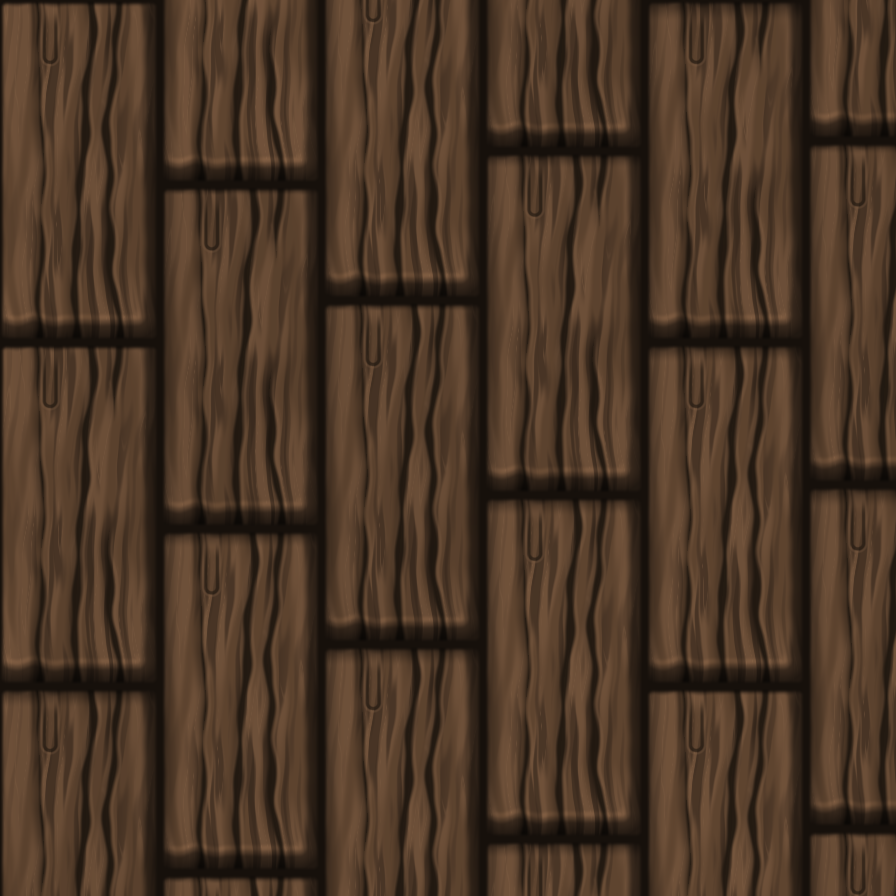
Write a WebGL 2 fragment shader that draws this texture.

```glsl
#version 300 es
precision highp float;

uniform vec2 u_resolution;
out vec4 outColor;

// Layout: canvas fractions for the cell, column widths inside a plank
const vec2 CELL = vec2(0.1803, 0.384);
const float PLANK_LENGTH = CELL.y / CELL.x;
const float COLUMN_SHIFT[6] = float[6](0.0, 0.542, 0.878, 0.444, 0.0, 0.414);
const vec4 PLANK_BOX = vec4(0.012, 0.014, 0.968, 2.095);
const vec4 FACE_BOX = vec4(0.015, 0.018, 0.895, 2.0);
const float BEVEL_DEPTH = 0.10;

// Three long cracks per plank
const vec3 CRACK_TOP = vec3(0.23, 0.57, 0.737);
const vec3 CRACK_BOTTOM = vec3(0.235, 0.475, 0.745);
const vec3 CRACK_BEND = vec3(0.03, 0.0, -0.075);
const vec3 CRACK_WIDTH = vec3(0.014, 0.020, 0.018);
const float CRACK_WIGGLE = 0.045;
const float SPLIT_CHANCE = 0.45;

const vec3 GAP = vec3(0.085, 0.062, 0.043);
const vec3 CRACK = vec3(0.125, 0.092, 0.062);
const vec3 GRAIN = vec3(0.27, 0.195, 0.138);
const vec3 WOOD = vec3(0.36, 0.26, 0.18);
const vec3 LIGHT_WOOD = vec3(0.425, 0.31, 0.22);
const vec3 FIBRE = vec3(0.48, 0.355, 0.255);

float hash(vec2 p) {
    return fract(sin(dot(p, vec2(127.1, 311.7))) * 43758.545);
}

float gradient(vec2 corner, vec2 offset) {
    float angle = 6.2832 * hash(corner);
    return dot(vec2(cos(angle), sin(angle)), offset);
}

float noise(vec2 p) {
    vec2 i = floor(p), f = fract(p);
    vec2 w = f * f * f * (f * (f * 6.0 - 15.0) + 10.0);
    float low = mix(gradient(i, f), gradient(i + vec2(1, 0), f - vec2(1, 0)), w.x);
    float high = mix(gradient(i + vec2(0, 1), f - vec2(0, 1)), gradient(i + 1.0, f - 1.0), w.x);
    return mix(low, high, w.y);
}

// Signed distance to a rounded box given as (min, max)
float roundedBox(vec2 p, vec4 box, float radius) {
    vec2 d = abs(p - 0.5 * (box.xy + box.zw)) - 0.5 * (box.zw - box.xy) + radius;
    return length(max(d, 0.0)) + min(max(d.x, d.y), 0.0) - radius;
}

// Crack centres at height t, 0 at the top of the plank and 1 at the bottom
vec3 crackPath(float t) {
    vec3 wiggle = vec3(noise(vec2(t * 7.0, 3.3)), noise(vec2(t * 6.0, 8.7)), noise(vec2(t * 7.0, 14.1)));
    return mix(CRACK_TOP, CRACK_BOTTOM, smoothstep(0.0, 0.9, t))
        + CRACK_BEND * sin(3.1416 * t) + CRACK_WIGGLE * wiggle;
}

vec3 woodGrain(vec2 p, float sway, float variant) {
    float x = p.x + sway;
    float broad = noise(vec2(x * 11.0, p.y * 1.1 + variant));
    float fine = noise(vec2(x * 21.0 + 5.0, p.y * 1.7 + variant));
    float thread = noise(vec2(x * 17.0 + 31.0, p.y * 0.9 + variant));
    float middle = smoothstep(0.12, 0.3, p.x) * (1.0 - 0.6 * smoothstep(0.72, 0.82, p.x));
    vec3 color = mix(WOOD, LIGHT_WOOD, smoothstep(-0.12, 0.22, broad + 0.14 * (1.0 - middle)));
    color = mix(color, GRAIN, (0.25 + 0.65 * middle) * smoothstep(0.02, 0.3, fine));
    color = mix(color, GRAIN * 0.8, 0.7 * middle * smoothstep(0.22, 0.38, thread));
    float threadLine = smoothstep(0.035, 0.0, abs(thread + 0.08));
    return mix(color, FIBRE, 0.4 * threadLine * smoothstep(-0.1, 0.25, broad));
}

void main() {
    vec2 uv = gl_FragCoord.xy / u_resolution;
    float pixel = 1.0 / (u_resolution.y * CELL.x);

    // Shifted columns of planks, measured from the top left
    float column = floor(uv.x / CELL.x);
    float run = (1.0 - uv.y) / CELL.y - COLUMN_SHIFT[clamp(int(column), 0, 5)];
    vec2 id = vec2(column, floor(run));
    float t = fract(run);
    vec2 p = vec2(fract(uv.x / CELL.x), t * PLANK_LENGTH);
    float split = step(hash(id + 2.7), SPLIT_CHANCE);

    vec3 path = crackPath(t);
    float sway = 0.5 * (CRACK_TOP.y - path.y + CRACK_TOP.z - path.z);
    vec3 color = woodGrain(p, sway, 0.35 * split);

    // Drooping loop near the top
    vec2 k = p - vec2(0.31, clamp(p.y, 0.08, 0.35));
    float loopDist = length(k) - 0.036;
    float loopFade = smoothstep(0.06, 0.18, p.y);
    color = mix(color, WOOD * 0.9, 0.6 * loopFade * smoothstep(0.01, -0.01, loopDist));
    color = mix(color, CRACK, 0.65 * loopFade * smoothstep(0.016, 0.004, abs(loopDist)));
    color = mix(color, FIBRE, 0.3 * loopFade * smoothstep(0.012, 0.0, abs(loopDist - 0.019)));

    // Cracks with a soft left slope and a lit right lip
    vec3 width = CRACK_WIDTH * (1.0 + 0.9 * noise(vec2(t * 9.0, 21.0)));
    width.x *= mix(0.45, 1.0, smoothstep(0.25, 0.5, abs(t - 0.35)));
    float broken = smoothstep(0.08, 0.25, t) * (1.0 - smoothstep(0.5, 0.68, t));
    width.z *= 1.0 - split * broken;
    width += 0.008 * smoothstep(0.93, 0.98, t);
    for (int i = 0; i < 3; i++) {
        float side = p.x - path[i];
        float present = smoothstep(0.0, 0.008, width[i]);
        float slope = smoothstep(-0.075, 0.0, side) * step(side, 0.0);
        color *= 1.0 - 0.32 * present * slope;
        color = mix(color, FIBRE, 0.4 * present * smoothstep(0.015, 0.0, abs(side - width[i] - 0.018)));
        float core = smoothstep(width[i] + 0.006 + pixel, width[i] - 0.006 - pixel, abs(side));
        color = mix(color, CRACK, 0.95 * present * core);
    }

    // Shadow from neighbours, varying from plank to plank
    float topShadow = mix(0.04, 0.14, hash(id + 9.1));
    color *= mix(0.6, 1.0, smoothstep(0.0, topShadow, p.y));
    color *= mix(column > 0.0 ? 0.68 : 1.06, 1.0, smoothstep(0.0, 0.13, p.x));
    color *= 0.97 + 0.06 * hash(id + 5.3);

    // Worn face edge, dark bevel, then the gap
    vec2 worn = p + vec2(0.012 * noise(vec2(p.y * 5.0, 40.0)), 0.05 * noise(vec2(p.x * 7.0, 50.0)));
    float faceDist = roundedBox(worn, FACE_BOX, 0.045);
    float plankDist = roundedBox(p, PLANK_BOX, 0.03);
    float rim = smoothstep(0.03, 0.0, abs(faceDist + 0.04)) * smoothstep(1.9, 1.97, p.y);
    color = mix(color, color * 1.15, rim);
    vec3 bevel = color * mix(0.55, 0.3, clamp(faceDist / BEVEL_DEPTH, 0.0, 1.0));
    color = mix(color, bevel, smoothstep(-0.03, 0.025, faceDist));
    color = mix(color, GAP, smoothstep(-0.012 - pixel, 0.008 + pixel, plankDist));
    outColor = vec4(color, 1.0);
}
```
